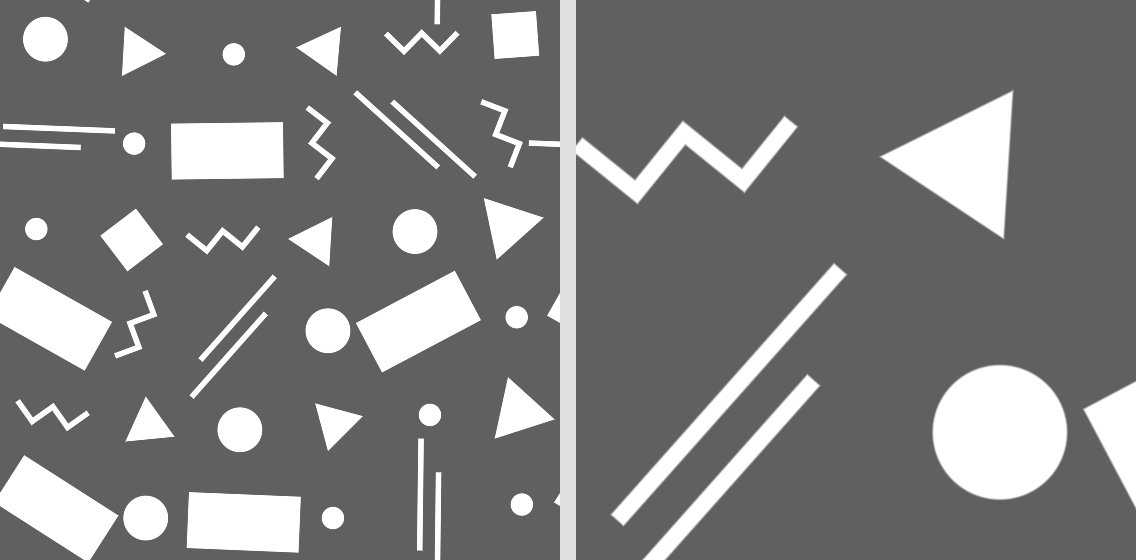
Left: the whole. Right: its middle third, enlarged.
Reproduce this pattern procedurally as a three.js fragment shader.

```glsl
// Scattered white shapes on grey: blocks, line pairs, triangles, discs, zigzags.
// A repeating grid of swayed cells holds one shape each; large kinds sit on
// even cells and small kinds between them, so that shapes stay apart.
varying vec2 vUv;

const vec3 GROUND = vec3(0.377);
const vec3 SHAPE = vec3(1.0);
const float CELLS = 6.0;              // cells across the canvas
const float SWAY = 0.015;             // smooth shift of the cell centres
const float JITTER = 0.012;           // random shift of the cell centres
const float EDGE = 0.0018;            // width of the smoothed outline
const vec2 BLOCK = vec2(0.1, 0.05);   // half sizes
const vec2 SQUARE = vec2(0.04);
const vec2 BAR = vec2(0.1, 0.005);
const vec2 BAR_OFFSET = vec2(0.03, 0.016);
const float BIG_DISC = 0.04;
const float SMALL_DISC = 0.02;
const vec2 TRIANGLE_INRADIUS = vec2(0.0255, 0.0325);
const float ZIGZAG_STEP = 0.032;
const float ZIGZAG_HALF_WIDTH = 0.005;
const float TAU = 6.2831853;

float hash(vec2 p) {
  return fract(sin(dot(p, vec2(127.1, 311.7))) * 43758.547);
}

vec2 rotate(vec2 p, float angle) {
  float c = cos(angle), s = sin(angle);
  return vec2(c * p.x + s * p.y, c * p.y - s * p.x);
}

float box(vec2 p, vec2 halfSize) {
  vec2 d = abs(p) - halfSize;
  return max(d.x, d.y);
}

float barPair(vec2 p) {
  return min(box(p - BAR_OFFSET, BAR), box(p + BAR_OFFSET, BAR));
}

float triangle(vec2 p, float inradius) {
  return max(abs(p.x) * 0.866 + p.y * 0.5, -p.y) - inradius;
}

// Four strokes at 45 degrees with square-cut ends
float zigzag(vec2 p) {
  float x = abs(p.x);
  float wave = abs(x - ZIGZAG_STEP) - 0.5 * ZIGZAG_STEP;
  float stroke = abs(p.y - wave) * 0.7071 - ZIGZAG_HALF_WIDTH;
  return max(stroke, (x + p.y - 2.5 * ZIGZAG_STEP) * 0.7071);
}

// Even cells: blocks and line pairs
float largeShape(vec2 p, float n, float turn) {
  if (mod(n * 4.0 + 0.5, 9.0) < 5.0) {
    return box(rotate(p, radians(30.0 * (mod(n + 0.5, 3.0) - 1.5)) + turn), BLOCK);
  }
  return barPair(rotate(p, radians(135.0 - 22.5 * n) + turn));
}

// Odd cells: squares and triangles
float mediumShape(vec2 p, float n, float random) {
  p = rotate(p, random * TAU);
  if (mod(n * 2.0 + 3.5, 9.0) < 2.0) return box(p, SQUARE);
  float size = step(0.5, fract(random * 17.0));
  return triangle(p, mix(TRIANGLE_INRADIUS.x, TRIANGLE_INRADIUS.y, size));
}

// Mixed cells: discs and zigzags, the latter turned away from large shapes
float smallShape(vec2 p, vec2 id, float random) {
  float rank = mod((floor(id.x / 2.0) + 3.0 * id.y) * 5.0 + 1.5, 18.0);
  if (rank < 5.0) return length(p) - BIG_DISC;
  if (rank < 12.0) return length(p) - SMALL_DISC;
  float angle = 0.25 * TAU * mod(id.x, 2.0) + (random - 0.5) * 0.9;
  return zigzag(rotate(p, angle));
}

float cellShape(vec2 p, vec2 id) {
  float random = hash(id + 3.0);
  float odd = mod(id.x, 2.0) + mod(id.y, 2.0);
  vec2 pairCell = floor(id / 2.0);
  float n = pairCell.x + 3.0 * pairCell.y;
  if (odd < 0.5) return largeShape(p, n, (random - 0.5) * 0.15);
  if (odd > 1.5) return mediumShape(p, n, random);
  return smallShape(p, id, random);
}

void main() {
  vec2 home = floor(vUv * CELLS);
  float d = 1.0;
  for (int j = -1; j <= 1; j++) {
    for (int i = -1; i <= 1; i++) {
      vec2 cell = home + vec2(float(i), float(j));
      vec2 id = floor(mod(cell + 0.5, CELLS));
      vec2 shift = SWAY * sin(TAU * id.yx / CELLS + vec2(1.0, 2.5));
      shift += JITTER * (vec2(hash(id + 11.0), hash(id + 29.0)) - 0.5);
      d = min(d, cellShape(vUv - (cell + 0.5) / CELLS - shift, id));
    }
  }
  float cover = 1.0 - smoothstep(-0.5 * EDGE, 0.5 * EDGE, d);
  gl_FragColor = vec4(mix(GROUND, SHAPE, cover), 1.0);
}
```
